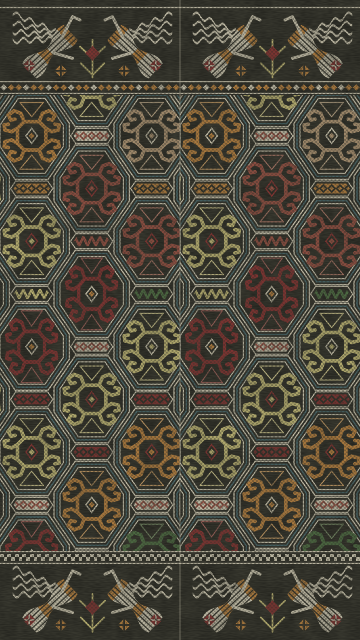
Write a Shadertoy shader that draws this pattern.

```glsl
#define SIZE vec2(432., 768.)
#define PANEL 216.
#define STEP vec2(72., 63.25)
#define FIRST vec2(38., 163.)
#define CLOTH vec3(.185, .185, .155)
#define CREAM vec3(.72, .70, .62)
#define TEAL vec3(.27, .38, .39)
#define STITCH 4.6
#define WEAR .3
#define PIXEL (SIZE.x / iResolution.x)

// yellow, orange, red, tan, rust, green, cream
const vec3 THREAD[7] = vec3[7](vec3(.68, .65, .42), vec3(.66, .47, .24), vec3(.48, .20, .19),
    vec3(.63, .54, .42), vec3(.54, .30, .25), vec3(.29, .40, .25), CREAM);
const int MEDALLION[15] = int[15](1, 0, 2, 0, 2,  0, 4, 2, 0, 1,  3, 4, 0, 1, 5);
const int BAR[12] = int[12](1, 0, 2, 6,  6, 4, 6, 2,  1, 5, 2, 6);
// one quarter of the hooked frame
const vec2 HOOK[11] = vec2[11](vec2(28, 14), vec2(33, 13), vec2(32, 7), vec2(24, 5), vec2(17, 9),
    vec2(9, 17), vec2(13, 27), vec2(21, 30), vec2(28, 25), vec2(25, 19), vec2(20, 20));

vec2 gradient(vec2 i) {
    float a = 6.2832 * fract(sin(dot(i, vec2(127.1, 311.7))) * 43758.5);
    return vec2(cos(a), sin(a));
}
float noise(vec2 p) {
    vec2 i = floor(p), f = p - i, u = f * f * (3. - 2. * f), e = vec2(1, 0);
    return mix(mix(dot(gradient(i), f), dot(gradient(i + e), f - e), u.x),
               mix(dot(gradient(i + e.yx), f - e.yx), dot(gradient(i + 1.), f - 1.), u.x), u.y);
}

float fill(float d) { return clamp(.5 - d / PIXEL, 0., 1.); }
float line(float d, float halfWidth) { return fill(abs(d) - halfWidth); }
float diamond(vec2 p, float r) { return (abs(p.x) + abs(p.y) - r) * .707; }
float segment(vec2 p, vec2 a, vec2 b) {
    vec2 v = b - a;
    return length(p - a - v * clamp(dot(p - a, v) / dot(v, v), 0., 1.));
}
void sew(inout vec4 ink, vec3 color, float amount) { ink = mix(ink, vec4(color, 1), amount); }

float octagon(vec2 p) {
    p = abs(p);
    return max(max(p.x - 47., p.y - 54.), dot(p, vec2(.826, .564)) - 47.6);
}

void medallion(inout vec4 ink, vec2 p, float edge, int kind, float row) {
    sew(ink, CREAM, line(edge + 1.8, 1.));
    sew(ink, TEAL, line(edge + 5.4, 1.1));
    sew(ink, CREAM, line(edge + 9., .9));
    vec3 color = THREAD[kind];
    vec2 q = abs(p) * (kind == 2 ? vec2(1.1, .93) : vec2(1));
    float d = min(segment(q, vec2(17, 0), vec2(17, 9)), segment(q, vec2(0, 17), vec2(9, 17)));
    for (int i = 0; i < 10; i++) d = min(d, segment(q, HOOK[i], HOOK[i + 1]));
    sew(ink, color, fill(d - 2.4));
    // end triangles
    d = min(segment(q, vec2(0, 23), vec2(14, 40)), segment(q, vec2(0, 40), vec2(14, 40)));
    sew(ink, mix(color, CREAM, .3), fill(d - .9));
    // centre diamond
    vec3 heart = mod(row, 2.) < 1. ? CREAM : THREAD[2];
    sew(ink, heart, line(diamond(p * vec2(1.3, 1), 9.), 1.2));
    sew(ink, kind == 2 ? THREAD[1] : color, fill(diamond(p, 4.)));
}

void bar(inout vec4 ink, vec2 p, int kind, float row) {
    vec2 q = abs(p);
    float d = max(q.y - 9., dot(q, vec2(.83, .56)) - 21.);
    sew(ink, CREAM, line(d, .9));
    float inside = fill(d + 2.8);
    float x = mod(p.x + 5., 10.) - 5.;
    if (row == 1.) sew(ink, THREAD[kind], inside * line((p.y + 5. - abs(x) * 2.) * .45, 1.8));
    else {
        sew(ink, THREAD[kind], inside);
        sew(ink, kind == 6 ? THREAD[4] : CLOTH, inside * line(diamond(vec2(x, p.y), 4.), 1.));
    }
}

void field(inout vec4 ink, vec2 p) {
    vec2 g = (p - FIRST) / STEP;
    float best = 1e3, column, row;
    vec2 local;
    for (int k = 0; k < 2; k++) {
        float c = floor(g.x) + float(k), odd = mod(c, 2.), r = round((g.y + odd) * .5);
        vec2 q = p - FIRST - STEP * vec2(c, 2. * r - odd);
        float d = octagon(q);
        if (d < best) { best = d; local = q; column = c; row = r; }
    }
    int id = int(clamp(column, 0., 2.)) * 5 + int(clamp(row, 0., 4.));
    medallion(ink, local, best, MEDALLION[id], row);
    // bars fill the gaps along each column
    float c = round(g.x), shift = 1. - mod(c, 2.), r = round((g.y - shift) * .5);
    id = int(clamp(c, 0., 2.)) * 4 + int(clamp(r, 0., 3.));
    bar(ink, p - FIRST - STEP * vec2(c, 2. * r + shift), BAR[id], r);
}

// mirrored birds around a plant
void border(inout vec4 ink, vec2 p) {
    vec2 m = vec2(abs(p.x - 111.), p.y);
    for (int i = 0; i < 4; i++) {
        float t = clamp((m.x - 44.) / 52., 0., 1.);
        float y = mix(38. + 3. * float(i), 16. + 11. * float(i), t) + 3. * sin(m.x * .4 + float(i));
        sew(ink, CREAM, line((m.y - y) * .75, 1.3) * fill(abs(m.x - 70.) - 26.));
    }
    vec2 along = vec2(.73, .68), w = m - vec2(51, 62);
    w = vec2(dot(w, along), dot(w, vec2(-along.y, along.x)));
    float body = max(abs(w.x) - 34., abs(w.y) - 10. + 4. * cos(w.x * .12));
    sew(ink, mod(floor(w.x / 12.), 3.) < 1. ? THREAD[1] : CREAM, fill(body));
    sew(ink, CLOTH, fill(body) * line(mod(w.y + 2.5, 5.) - 2.5, .7));
    float d = min(segment(m, vec2(36, 44), vec2(24, 20)), segment(m, vec2(24, 20), vec2(15, 24)));
    d = min(d, segment(m, vec2(45, 64), vec2(24, 70)));
    sew(ink, CREAM, fill(d - 2.));
    d = min(segment(m, vec2(0, 48), vec2(0, 93)), segment(m, vec2(0, 90), vec2(14, 76)));
    d = min(d, segment(m, vec2(0, 70), vec2(15, 56)));
    sew(ink, THREAD[0], fill(d - 1.3));
    sew(ink, THREAD[2], fill(diamond(m - vec2(0, 64), 9.)));
    // rosettes
    vec2 r = m - (m.x > 57. ? vec2(76, 79) : vec2(38, 85));
    d = max(diamond(r, 8.), .9 - min(abs(r.x), abs(r.y)));
    sew(ink, THREAD[m.x > 57. ? 2 : 1], fill(d));
}

void band(inout vec4 ink, vec2 p, bool flowers) {
    sew(ink, CREAM, line(abs(p.y) - 7., .9));
    vec2 cell = floor(p / 4.5);
    if (flowers) sew(ink, THREAD[int(mod(floor(p.x / 9.), 3.)) == 0 ? 6 : 1],
        fill(diamond(vec2(mod(p.x, 9.) - 4.5, p.y), 4.2)));
    else sew(ink, CREAM, mod(cell.x + cell.y, 2.) * fill(abs(p.y) - 4.5));
}

void mainImage(out vec4 fragColor, in vec2 fragCoord) {
    vec2 s = fragCoord / iResolution.xy * SIZE;
    s.y = SIZE.y - s.y;
    vec2 p = vec2(mod(s.x, PANEL), s.y);
    vec4 ink = vec4(CLOTH, 0);
    if (p.y < 96.) {
        border(ink, p);
        sew(ink, CREAM, line(p.y - 9., 1.));
    } else if (p.y < 114.) band(ink, p - vec2(0, 105), true);
    else if (p.y < 661.) field(ink, p);
    else if (p.y < 678.) band(ink, p - vec2(0, 669), false);
    else border(ink, p - vec2(0, 665));

    // stitches, fading and cloth ribs
    vec2 k = s * 6.2832 / STITCH;
    float stitch = .62 + .38 * smoothstep(-.6, .4, cos(k.x) * cos(k.y));
    float fade = 1. - WEAR * (.3 + .7 * noise(s * .035) + .4 * noise(s * .3));
    vec3 cloth = CLOTH * (1. + .2 * noise(s * .05) + .25 * noise(s * vec2(.15, .7)));
    vec3 color = mix(cloth, ink.rgb, ink.a * stitch * fade);
    color = mix(color, CREAM, .4 * line(s.x - PANEL, .7));
    fragColor = vec4(color, 1);
}
```
